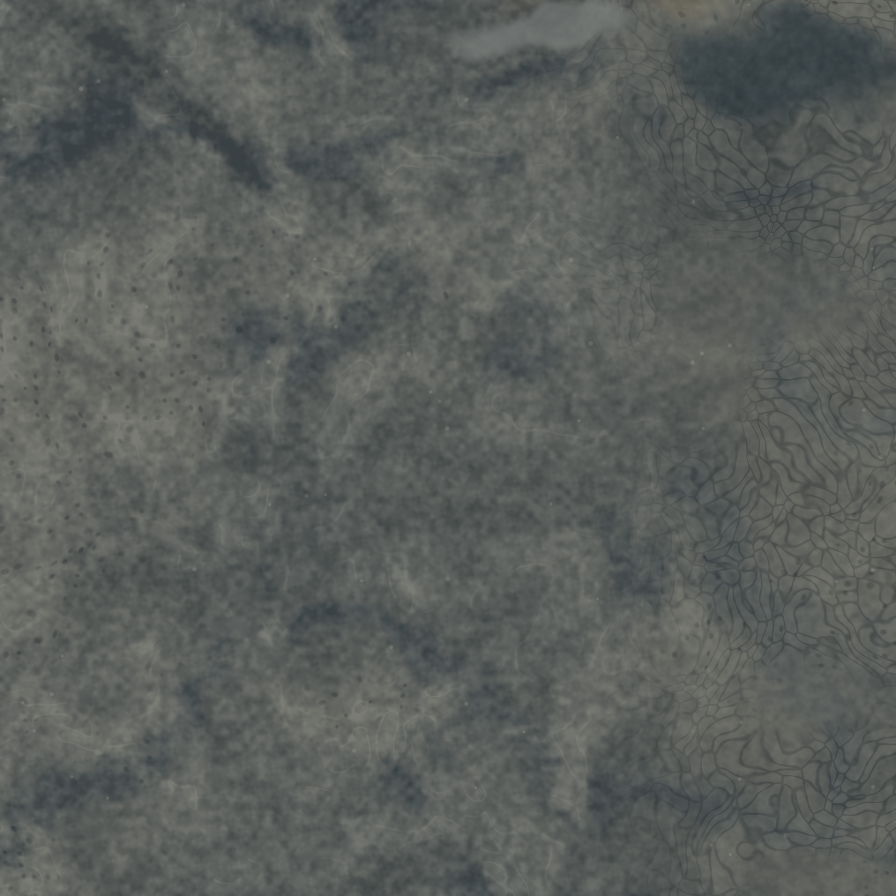
Write a WebGL 2 fragment shader that draws this texture.

```glsl
#version 300 es
precision highp float;
// Weathered grey-green stone: warped cloudy noise, dark wisps and fine grain,
// with a cracked skin on the right, scattered pores and pale flecks, and a
// slate-blue stain beside a pale streak near the top.

#define BASE_TONE 0.69
#define CLOUD_AMOUNT 1.0
#define MOTTLE_AMOUNT 1.0
#define GRAIN_AMOUNT 0.85
#define GRAIN_SCALE 120.0
#define WISP_AMOUNT 0.36
#define CRACK_AMOUNT 0.42
#define CRACK_SCALE 46.0
#define SPECK_AMOUNT 0.45
#define SHADE vec3(0.26, 0.28, 0.28)
#define LIGHT vec3(0.42, 0.43, 0.41)
#define STAIN vec3(0.215, 0.255, 0.27)

uniform vec2 u_resolution;
out vec4 fragColor;

// Integer hash giving two values in 0..1
vec2 hash2(vec2 cell) {
  uvec2 v = uvec2(ivec2(cell) + 32768);
  v = v * 1664525u + 1013904223u;
  v.x += v.y * 1664525u;
  v.y += v.x * 1664525u;
  v ^= v >> 16u;
  v.x += v.y * 1664525u;
  v.y += v.x * 1664525u;
  v ^= v >> 16u;
  return vec2(v & 65535u) / 65535.0;
}

float noise(vec2 p) {
  vec2 i = floor(p), f = fract(p);
  f = f * f * (3.0 - 2.0 * f);
  float low = mix(hash2(i).x, hash2(i + vec2(1, 0)).x, f.x);
  float high = mix(hash2(i + vec2(0, 1)).x, hash2(i + vec2(1, 1)).x, f.x);
  return mix(low, high, f.y);
}

float fbm(vec2 p, int octaves) {
  float sum = 0.0, weight = 0.5, total = 0.0;
  for (int i = 0; i < octaves; i++) {
    sum += weight * noise(p);
    total += weight;
    weight *= 0.5;
    p = mat2(1.6, 1.2, -1.2, 1.6) * p + 17.3;
  }
  return sum / total;
}

// Distance to the nearest border between irregular cells
float cellBorder(vec2 p) {
  vec2 i = floor(p), f = fract(p);
  float nearest = 9.0, second = 9.0;
  for (int y = -1; y <= 1; y++)
    for (int x = -1; x <= 1; x++) {
      vec2 o = vec2(x, y);
      float d = length(o + 0.1 + 0.8 * hash2(i + o) - f);
      second = min(second, max(nearest, d));
      nearest = min(nearest, d);
    }
  return second - nearest;
}

// Soft round dots, one in a share of the grid cells
float dots(vec2 p, float share, float radius) {
  vec2 i = floor(p), seed = hash2(i + 211.0);
  vec2 center = 0.35 + 0.3 * hash2(i + 97.0);
  float size = radius * (0.6 + 0.4 * seed.y);
  float d = length(fract(p) - center);
  return step(seed.x, share) * (1.0 - smoothstep(size * 0.4, size, d));
}

// Soft tilted ellipse
float blob(vec2 p, vec2 center, vec2 radii, float angle) {
  float c = cos(angle), s = sin(angle);
  vec2 q = mat2(c, -s, s, c) * (p - center) / radii;
  return 1.0 - smoothstep(0.55, 1.15, length(q));
}

void main() {
  vec2 uv = gl_FragCoord.xy / u_resolution;
  vec2 warp = vec2(fbm(uv * 6.0 + 3.0, 4), fbm(uv * 6.0 + 41.0, 4)) - 0.5;
  vec2 p = uv + 0.14 * warp;
  float skin = smoothstep(0.58, 0.86, p.x + 0.12 * (uv.y - 0.5));

  // Clouds, mottling and grain
  float clouds = fbm(p * vec2(3.5, 5.0) + 8.0, 4) - 0.5;
  float mottle = fbm(uv * 20.0 + 3.0 * warp, 4) - 0.5;
  float grain = fbm(uv * GRAIN_SCALE, 2) - 0.5;
  float tone = BASE_TONE + CLOUD_AMOUNT * clouds;
  tone += MOTTLE_AMOUNT * mottle * (1.0 - 0.55 * skin);
  tone += GRAIN_AMOUNT * grain * (1.0 - 0.35 * skin);

  // Dark wisps and thin pale curls
  float ridge = 1.0 - abs(2.0 * fbm(p * vec2(3.0, 4.5) + 23.0, 3) - 1.0);
  float wisp = smoothstep(0.82, 1.0, ridge) * smoothstep(-0.2, 0.15, -mottle);
  tone -= WISP_AMOUNT * wisp * (1.0 - 0.7 * skin);
  float curl = 1.0 - abs(2.0 * noise(uv * 48.0 + 9.0 * warp) - 1.0);
  tone += 0.24 * smoothstep(0.8, 1.0, curl) * smoothstep(0.0, 0.18, mottle) * (1.0 - skin);

  // Diagonal shadow band and pale worn patches
  tone -= 0.42 * blob(p, vec2(0.19, 0.85), vec2(0.2, 0.028), -0.6);
  tone += 0.28 * blob(p, vec2(0.27, 0.89), vec2(0.1, 0.04), -0.45);
  tone += 0.16 * blob(p, vec2(0.62, 0.7), vec2(0.2, 0.1), -0.4);

  // Cracked skin, pores and flecks
  float border = cellBorder(uv * CRACK_SCALE * vec2(0.9, 1.1) + 12.0 * warp);
  float crack = 1.0 - smoothstep(0.03, 0.24, border);
  tone -= CRACK_AMOUNT * skin * (crack - 0.15) * smoothstep(0.25, 0.55, noise(uv * 9.0));
  float poreZone = max(smoothstep(0.02, 0.12, clouds), skin * smoothstep(0.45, 0.65, noise(uv * 6.0 + 5.0)));
  tone -= SPECK_AMOUNT * poreZone * dots(uv * 72.0 + 5.0 * warp, 0.3, 0.36);
  tone += 0.5 * dots(uv * 95.0, 0.006, 0.35);

  // Colour: warm worn areas against cool shadows
  vec3 color = mix(SHADE, LIGHT, clamp(tone, -0.15, 1.35));
  float warmth = 0.6 * clouds - 0.5 * wisp + 0.25 * skin
    + 0.9 * blob(p, vec2(0.68, 0.99), vec2(0.14, 0.025), 0.0);
  color += warmth * vec3(0.022, 0.004, -0.018);

  // Pale streak and slate-blue stain
  float streak = blob(p, vec2(0.61, 0.953), vec2(0.11, 0.022), -0.12);
  color = mix(color, vec3(0.46, 0.48, 0.47) + 0.12 * mottle, 0.75 * streak);
  float stain = blob(p, vec2(0.87, 0.925), vec2(0.145, 0.055), -0.06);
  color = mix(color, STAIN + 0.06 * (mottle + grain), 0.9 * stain);
  fragColor = vec4(color, 1.0);
}
```
